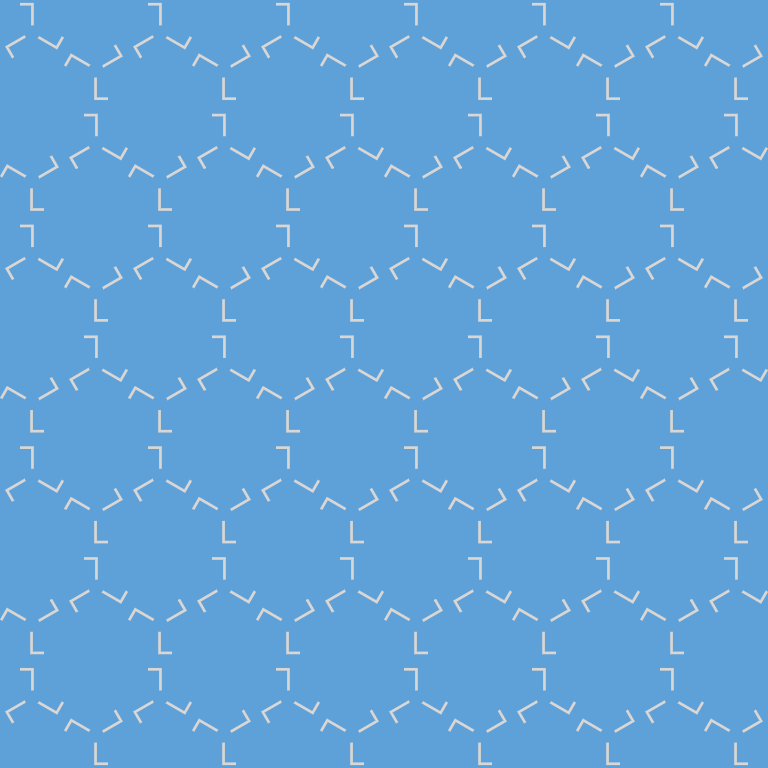
A three.js fragment shader for this pattern:

```glsl
// Honeycomb of broken edges: each edge carries two hooked strokes in pale grey on blue.
varying vec2 vUv;

const float REPEATS = 6.0;             // hexagons across the canvas
const float ROW = 0.8660254;           // row spacing, in hexagon widths
const float SIDE = 0.5773503;          // hexagon side, in hexagon widths

const float STROKE = 0.021;            // line width
const float STEM_START = 0.0594;       // gap between vertex and stem
const float STEM_END = 0.235;          // outer edge of the hook
const float STEM_SHIFT = 0.0035;       // stem offset from the edge axis
const float FOOT_REACH = 0.094;        // how far the foot leaves the axis

const vec3 BLUE = vec3(0.37, 0.63, 0.85);
const vec3 GREY = vec3(0.85, 0.84, 0.83);

// Signed distance to the box spanning two corners
float boxDistance(vec2 p, vec2 low, vec2 high) {
  vec2 d = abs(p - 0.5 * (low + high)) - 0.5 * (high - low);
  return length(max(d, 0.0)) + min(max(d.x, d.y), 0.0);
}

// Stem rising from a vertex at the origin, with a foot to the left at its tip
float hookDistance(vec2 p, float width) {
  float left = STEM_SHIFT - 0.5 * width;
  float right = STEM_SHIFT + 0.5 * width;
  float stem = boxDistance(p, vec2(left, STEM_START), vec2(right, STEM_END));
  float foot = boxDistance(p, vec2(-FOOT_REACH, STEM_END - width), vec2(right, STEM_END));
  return min(stem, foot);
}

// Fold into the cell of the nearest upright edge, centred on its midpoint
vec2 edgeCell(vec2 p) {
  p.y -= 0.5 * SIDE;
  float row = floor(p.y / ROW + 0.5);
  p -= row * vec2(0.5, ROW);
  p.x -= floor(p.x + 0.5);
  return p;
}

// Both hooks of an edge, related by a half turn about its midpoint
float edgeDistance(vec2 p, float width) {
  vec2 q = edgeCell(p);
  q = q.y > 0.0 ? -q : q;
  return hookDistance(q + vec2(0.0, 0.5 * SIDE), width);
}

vec2 turnThird(vec2 p) {
  return vec2(-0.5 * p.x - ROW * p.y, ROW * p.x - 0.5 * p.y);
}

void main() {
  // Hexagon units, with a honeycomb vertex at the origin
  vec2 p = (vUv - 0.5) * REPEATS - vec2(-0.25, 0.25 * SIDE);
  float pixel = fwidth(vUv.x) * REPEATS;

  // Three edge directions
  float d = 1.0;
  for (int i = 0; i < 3; i++) {
    d = min(d, edgeDistance(p, STROKE));
    p = turnThird(p);
  }

  float ink = clamp(0.5 - d / pixel, 0.0, 1.0);
  gl_FragColor = vec4(mix(BLUE, GREY, ink), 1.0);
}
```
